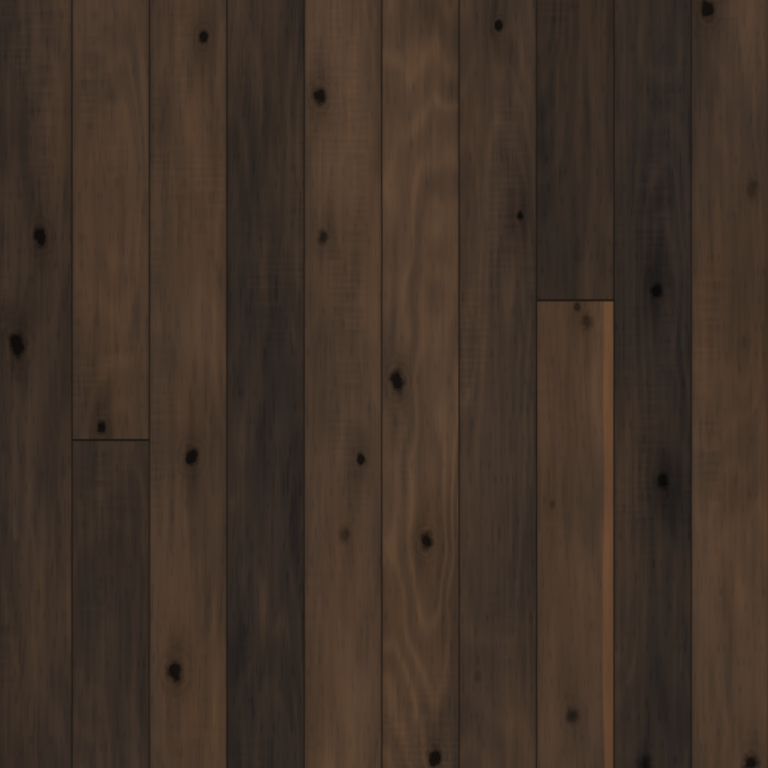
A Shadertoy shader for this texture:

```glsl
// Dark stained oak floor: ten columns of long vertical planks with grain, knots and two butt joints.

const float PLANK_WIDTH = 0.1008;
const float FIRST_OFFSET = 0.007;
const vec3 DARK_OAK = vec3(0.18, 0.15, 0.13);
const vec3 LIGHT_OAK = vec3(0.36, 0.27, 0.20);
const vec3 SEAM_COLOR = vec3(0.10, 0.085, 0.075);
const vec3 SAPWOOD = vec3(0.43, 0.29, 0.19);

// Stain lightness of each column, above and below its joint
const float UPPER_TONE[10] = float[](0.30, 0.47, 0.58, 0.13, 0.68, 0.60, 0.36, 0.22, 0.14, 0.56);
const float LOWER_TONE[10] = float[](0.30, 0.20, 0.58, 0.13, 0.68, 0.60, 0.36, 0.52, 0.14, 0.56);

float hash(vec2 p) {
    return fract(sin(dot(p, vec2(127.1, 311.7))) * 43758.5453);
}

float noise(vec2 p) {
    vec2 i = floor(p), f = fract(p);
    f = f * f * (3.0 - 2.0 * f);
    return mix(mix(hash(i), hash(i + vec2(1, 0)), f.x),
               mix(hash(i + vec2(0, 1)), hash(i + vec2(1, 1)), f.x), f.y);
}

float fbm(vec2 p) {
    float sum = 0.0, amp = 0.53;
    for (int i = 0; i < 4; i++) {
        sum += amp * noise(p);
        p = p * 2.03 + 17.3;
        amp *= 0.5;
    }
    return sum;
}

// Height of the butt joint in a column; negative when the plank is unbroken
float jointHeight(int column) {
    return column == 1 ? 0.427 : column == 7 ? 0.609 : -1.0;
}

// Scattered knots of one plank: x = darkness, y = bend of the grain around them
vec2 knots(vec2 p, float left, float id) {
    vec2 result = vec2(0.0);
    for (int i = 0; i < 5; i++) {
        vec2 seed = vec2(float(i) * 3.7 + 1.0, id * 5.3 + 2.0);
        float strength = smoothstep(0.35, 0.75, hash(seed + 9.1));
        float radius = mix(0.004, 0.011, hash(seed + 4.6));
        vec2 center = vec2(left + PLANK_WIDTH * mix(0.18, 0.82, hash(seed)),
                           (float(i) + hash(seed + 2.3)) / 5.0);
        vec2 d = (p - center) * vec2(1.0, 0.7);
        float dist = length(d) / radius + 0.9 * (fbm(p * 130.0) - 0.5);
        float core = 1.0 - smoothstep(0.45, 1.15, dist);
        float rings = (0.5 + 0.5 * sin(dist * 7.0)) * exp(-dist * 0.9);
        float smear = exp(-dot(d * vec2(65.0, 26.0), d * vec2(65.0, 26.0)));
        result.x += strength * (0.62 * core + 0.30 * rings + 0.20 * smear);
        result.y += strength * exp(-dist * 0.45);
    }
    return result;
}

// Growth rings: contours of a stretched noise field, bent around the knots
float growthRings(vec2 p, float bend) {
    float field = noise(p * vec2(17.0, 2.6)) + 0.10 * noise(p * vec2(60.0, 18.0));
    float wave = 0.5 + 0.5 * sin(38.0 * field + 5.0 * bend);
    return wave * wave - 0.375;
}

// Fine streaks along the plank, with short dark pores
float fibres(vec2 p) {
    float streaks = noise(p * vec2(110.0, 5.0)) + noise(p * vec2(260.0, 16.0)) - 1.0;
    float pores = smoothstep(0.62, 0.95, noise(p * vec2(390.0, 55.0)));
    return 0.17 * streaks - 0.13 * pores + 0.02;
}

// Patchy crosswise saw marks
float sawMarks(vec2 p) {
    float patches = smoothstep(0.5, 0.75, fbm(p * vec2(16.0, 5.0) + 40.0));
    return patches * (noise(p * vec2(35.0, 230.0)) - 0.5);
}

// Soft line of given half width, with its edge smoothed over one pixel
float line(float dist, float halfWidth, float pixel) {
    return 1.0 - smoothstep(halfWidth - pixel * 0.5, halfWidth + pixel, abs(dist));
}

void mainImage(out vec4 fragColor, in vec2 fragCoord) {
    vec2 p = fragCoord / iResolution.xy;
    float pixel = 1.0 / iResolution.y;

    // Plank layout
    int column = clamp(int(floor((p.x + FIRST_OFFSET) / PLANK_WIDTH)), 0, 9);
    float left = float(column) * PLANK_WIDTH - FIRST_OFFSET;
    float across = p.x - left;
    float joint = jointHeight(column);
    bool below = p.y < joint;
    float id = float(column) + (below ? 10.0 : 0.0);
    vec2 grainPos = p + vec2(id * 1.37, id * 2.71);

    // Stain, blotches and grain
    vec2 knot = knots(p, left, id);
    float tone = below ? LOWER_TONE[column] : UPPER_TONE[column];
    float figure = column == 5 ? 0.24 : mix(0.06, 0.13, hash(vec2(id, 8.2)));
    tone += 0.75 * (fbm(grainPos * vec2(13.0, 3.5)) - 0.48);
    tone += 0.28 * (fbm(grainPos * vec2(45.0, 9.0)) - 0.5);
    tone += figure * growthRings(grainPos, knot.y) + fibres(grainPos);
    tone += 0.16 * sawMarks(grainPos);
    tone = max(tone, -0.25);

    vec3 color = mix(DARK_OAK, LIGHT_OAK, tone);
    float warmth = fbm(grainPos * vec2(9.0, 4.0) + 5.0);
    color *= mix(vec3(0.97, 1.0, 1.05), vec3(1.04, 1.0, 0.94), warmth);

    // Pale sapwood strip on the right side of the lower jointed plank
    float strip = smoothstep(0.087, 0.091, across + 0.004 * noise(vec2(p.y * 8.0, 3.0)));
    if (column == 7 && below) color = mix(color, SAPWOOD * (0.85 + 0.3 * tone), strip * 0.65);

    // Knots, then seams between planks
    color *= 1.0 - min(knot.x, 0.72);
    float side = min(across, PLANK_WIDTH - across);
    color *= 1.0 - 0.14 * exp(-side / 0.003);
    color = mix(color, SEAM_COLOR, 0.55 * line(side, 0.0008, pixel));
    color = mix(color, SEAM_COLOR, 0.8 * line(p.y - joint, 0.0013, pixel));

    fragColor = vec4(color, 1.0);
}
```
